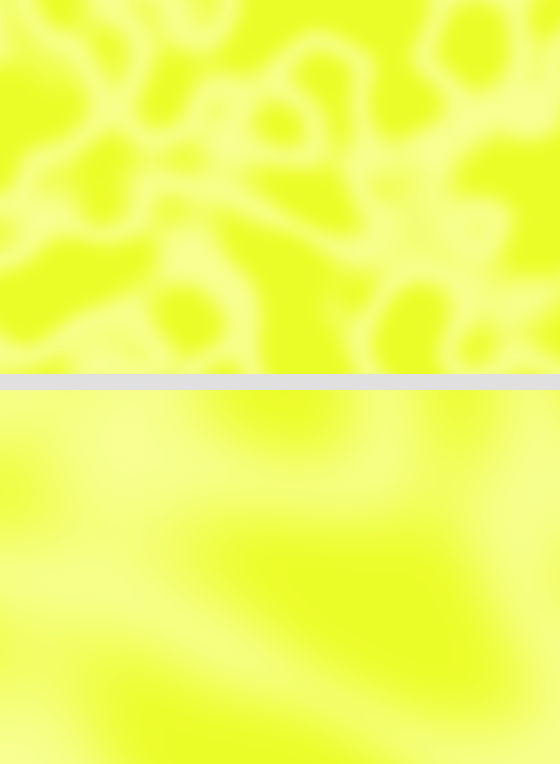
Top: the whole. Bottom: its middle third, enlarged.
A Shadertoy shader for this background:

```glsl
// Soft pale contour bands drifting over a flat acid-yellow ground.

const vec3 GROUND_COLOR = vec3(0.922, 0.992, 0.155);
const vec3 BAND_COLOR   = vec3(0.972, 1.000, 0.570);

const float FIELD_SCALE = 3.3;    // noise cells per canvas height
const float BAND_LEVEL  = 0.08;   // field value at the crest of a band
const float BAND_REACH  = 0.29;   // field distance from crest to ground
const float BLUR_STEP   = 0.018;  // tap spacing in canvas heights
const int   BLUR_TAPS   = 2;      // taps on each side of the centre

// Pseudo-random unit vector for a lattice cell
vec2 cellGradient(vec2 cell) {
    vec3 h = fract(vec3(cell.xyx) * vec3(0.1031, 0.1030, 0.0973));
    h += dot(h, h.yzx + 33.33);
    float angle = 6.28319 * fract((h.x + h.y) * h.z);
    return vec2(cos(angle), sin(angle));
}

float gradientNoise(vec2 p) {
    vec2 cell = floor(p);
    vec2 f = p - cell;
    vec2 fade = f * f * f * (f * (f * 6.0 - 15.0) + 10.0);
    vec2 e = vec2(0.0, 1.0);
    float a = dot(cellGradient(cell), f);
    float b = dot(cellGradient(cell + e.yx), f - e.yx);
    float c = dot(cellGradient(cell + e.xy), f - e.xy);
    float d = dot(cellGradient(cell + e.yy), f - e.yy);
    return mix(mix(a, b, fade.x), mix(c, d, fade.x), fade.y);
}

mat2 rotation(float angle) {
    float c = cos(angle), s = sin(angle);
    return mat2(c, s, -s, c);
}

// Two turned octaves, so that neither lattice shows
float heightField(vec2 p) {
    float broad = gradientNoise(rotation(0.35) * p + 41.3);
    float fine = gradientNoise(rotation(1.2) * p * 1.6 + 17.7);
    return 0.95 * broad + 0.55 * fine;
}

// 1 on the chosen contour, falling to 0 at the given reach
float contourBand(float value, float level, float reach) {
    return 1.0 - smoothstep(0.0, reach, abs(value - level));
}

// Gaussian-weighted average of the bands around a point
float blurredBands(vec2 p, float stepSize) {
    float sum = 0.0, total = 0.0;
    for (int y = -BLUR_TAPS; y <= BLUR_TAPS; y++) {
        for (int x = -BLUR_TAPS; x <= BLUR_TAPS; x++) {
            vec2 tap = vec2(x, y);
            float weight = exp(-0.4 * dot(tap, tap));
            float field = heightField((p + tap * stepSize) * FIELD_SCALE);
            sum += weight * contourBand(field, BAND_LEVEL, BAND_REACH);
            total += weight;
        }
    }
    return sum / total;
}

void mainImage(out vec4 fragColor, in vec2 fragCoord) {
    vec2 p = fragCoord / iResolution.y;
    float light = blurredBands(p, BLUR_STEP);
    fragColor = vec4(mix(GROUND_COLOR, BAND_COLOR, light), 1.0);
}
```
